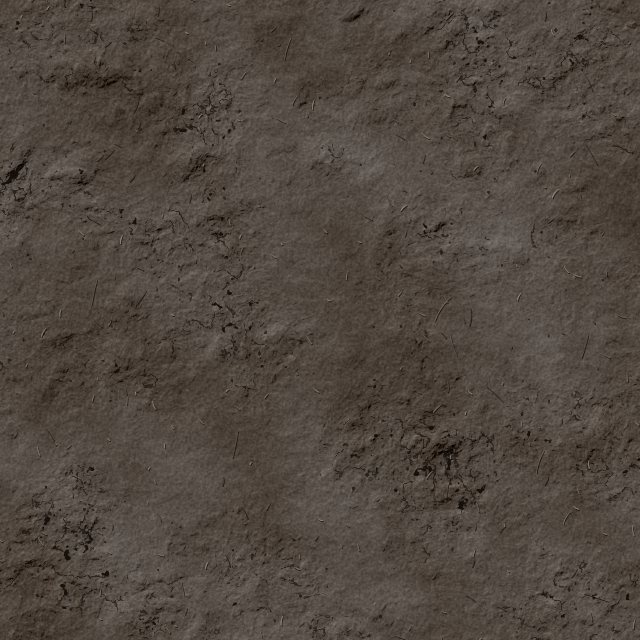
Write a WebGL 2 fragment shader that draws this texture.

```glsl
#version 300 es
precision highp float;
// Damp brown mud with crisp lumpy relief, small ragged pits and scattered straw.

uniform vec2 u_resolution;
out vec4 fragColor;

const vec3 BROWN = vec3(0.278, 0.238, 0.205);
const vec3 CLAY = vec3(0.360, 0.328, 0.303);
const vec3 PIT = vec3(0.070, 0.048, 0.034);
const vec3 STRAW = vec3(0.58, 0.54, 0.47);
const vec2 LIGHT = vec2(-0.55, 0.835);   // direction towards the light
const float RELIEF = 0.031;              // strength of the lump shading
const float LUMP_FREQ = 14.0;            // largest lumps per canvas height
const float LIGHT_STEP = 0.0008;         // sampling distance for slopes
const float EDGE_SHADE = 0.055;          // extra darkness of steep shaded edges
const float GRAIN = 0.085;               // fine speckle contrast
const float PIT_LEVEL = 0.45;            // higher means fewer pits
const mat2 TURN = mat2(0.8, 0.6, -0.6, 0.8);

vec2 hash2(vec2 p) {
  vec3 q = fract(p.xyx * vec3(0.1031, 0.1030, 0.0973));
  q += dot(q, q.yzx + 33.33);
  return fract((q.xx + q.yz) * q.zy);
}

float cornerSlope(vec2 cell, vec2 offset) {
  float a = 6.2832 * hash2(cell).x;
  return dot(vec2(cos(a), sin(a)), offset);
}

// Gradient noise, roughly -0.7 to 0.7
float noise(vec2 p) {
  vec2 i = floor(p), f = fract(p);
  vec2 u = f * f * f * (f * (f * 6.0 - 15.0) + 10.0);
  vec2 e = vec2(1.0, 0.0);
  return mix(
    mix(cornerSlope(i, f), cornerSlope(i + e, f - e), u.x),
    mix(cornerSlope(i + e.yx, f - e.yx), cornerSlope(i + 1.0, f - 1.0), u.x), u.y);
}

float fbm(vec2 p, float gain) {
  float sum = 0.0, amp = 1.0;
  for (int i = 0; i < 5; i++) {
    sum += amp * noise(p);
    p = TURN * p * 2.1 + 17.3;
    amp *= gain;
  }
  return sum;
}

// Rounded lumps parted by sharp creases
float height(vec2 p) {
  float sum = 0.0, amp = 0.8 / LUMP_FREQ;
  p *= LUMP_FREQ;
  for (int i = 0; i < 5; i++) {
    float n = noise(p);
    sum += amp * (0.45 * n + 0.65 * sqrt(n * n + 0.002));
    p = TURN * p * 2.05 + 9.7;
    amp *= 0.52;
  }
  return sum;
}

// Tapered, nearly straight fibres, one at most per cell: x = coverage, y = kind
vec2 fibres(vec2 p, float grid, float share, float len, float width) {
  float pixel = 1.0 / u_resolution.y;
  vec2 result = vec2(0.0);
  vec2 home = floor(p * grid);
  for (int k = 0; k < 9; k++) {
    vec2 cell = home + vec2(k % 3 - 1, k / 3 - 1);
    vec2 place = hash2(cell + grid), shape = hash2(cell + grid + 51.7);
    vec2 kind = hash2(cell + grid + 113.1);
    if (kind.x > share) continue;
    vec2 d = p - (cell + place) / grid;
    float angle = 1.75 + 2.2 * (shape.x - 0.5);
    vec2 along = vec2(cos(angle), sin(angle));
    float s = dot(d, along), t = dot(d, vec2(-along.y, along.x));
    float halfLen = len * mix(0.2, 1.0, shape.y * shape.y);
    t += (kind.y - 0.5) * 0.3 * s * s / halfLen;
    float dist = length(vec2(max(abs(s) - halfLen, 0.0), t));
    float thick = width * (1.0 - 0.6 * clamp(s / halfLen, 0.0, 1.0));
    float cover = 1.0 - smoothstep(thick - 0.4 * pixel, thick + 0.7 * pixel, dist);
    if (cover > result.x) result = vec2(cover, kind.y);
  }
  return result;
}

void main() {
  vec2 p = gl_FragCoord.xy / u_resolution.y;
  vec2 warped = p + 0.016 * vec2(noise(p * 7.0), noise(p * 7.0 + 41.0));
  warped += 0.005 * vec2(noise(p * 34.0), noise(p * 34.0 + 19.0));

  // Mottled clay patches, stretched along the falling diagonal
  vec2 diagonal = vec2(warped.x - warped.y, warped.x + warped.y) * 0.7071;
  float patches = fbm(diagonal * vec2(3.4, 4.4) + 5.3, 0.58);
  vec3 color = mix(BROWN, CLAY, clamp(0.54 + 0.95 * patches, -0.1, 1.2));

  // Slope lighting, rougher in some areas, with dark steep edges
  float cluster = fbm(p * 5.0 + 23.0, 0.55);
  float rough = clamp(1.0 + 0.9 * cluster, 0.65, 1.6);
  vec2 lit = LIGHT * LIGHT_STEP;
  float slope = rough * (height(warped - lit) - height(warped + lit)) / (2.0 * LIGHT_STEP);
  color += RELIEF * slope - EDGE_SHADE * max(-slope - 1.5, 0.0);
  color += GRAIN * (0.7 * noise(p * 245.0) + 0.45 * noise(p * 140.0 + 7.0));

  // Small ragged pits and short crevices gather in the rough areas
  float ragged = noise(p * 130.0) + 0.6 * noise(p * 230.0 + 5.0);
  float pitField = 0.5 * noise(warped * 62.0 + 3.0) + 0.45 * cluster
                 + 0.35 * noise(warped * 24.0 + 12.0) + 0.3 * ragged;
  float pit = smoothstep(PIT_LEVEL, PIT_LEVEL + 0.13, pitField);
  float crackLine = abs(noise(warped * 30.0 + 61.0) + 0.16 * ragged);
  float crack = 1.0 - smoothstep(0.01, 0.06, crackLine);
  crack *= smoothstep(0.3, 0.55, cluster + 0.8 * noise(warped * 27.0 + 77.0) + 0.4 * ragged);
  float speck = smoothstep(0.5, 0.58, noise(p * 95.0 + 31.0) + 0.15 * cluster);
  color = mix(color, PIT, clamp(max(0.92 * pit, max(0.65 * crack, 0.65 * speck)), 0.0, 1.0));

  // Straw with its cast shadow
  vec2 shadowed = p + LIGHT * 0.0020;
  float shadow = max(fibres(shadowed, 30.0, 0.26, 0.008, 0.0008).x,
                     fibres(shadowed, 10.0, 0.40, 0.024, 0.0006).x);
  vec2 chaff = fibres(p, 30.0, 0.26, 0.008, 0.0007);
  vec2 stalk = fibres(p, 10.0, 0.40, 0.024, 0.0004);
  color = mix(color, PIT, 0.7 * shadow);
  color = mix(color, STRAW * mix(0.45, 1.1, chaff.y), 0.75 * chaff.x);
  color = mix(color, STRAW * mix(0.3, 1.0, stalk.y), 0.55 * stalk.x);

  fragColor = vec4(clamp(color, 0.0, 1.0), 1.0);
}
```
